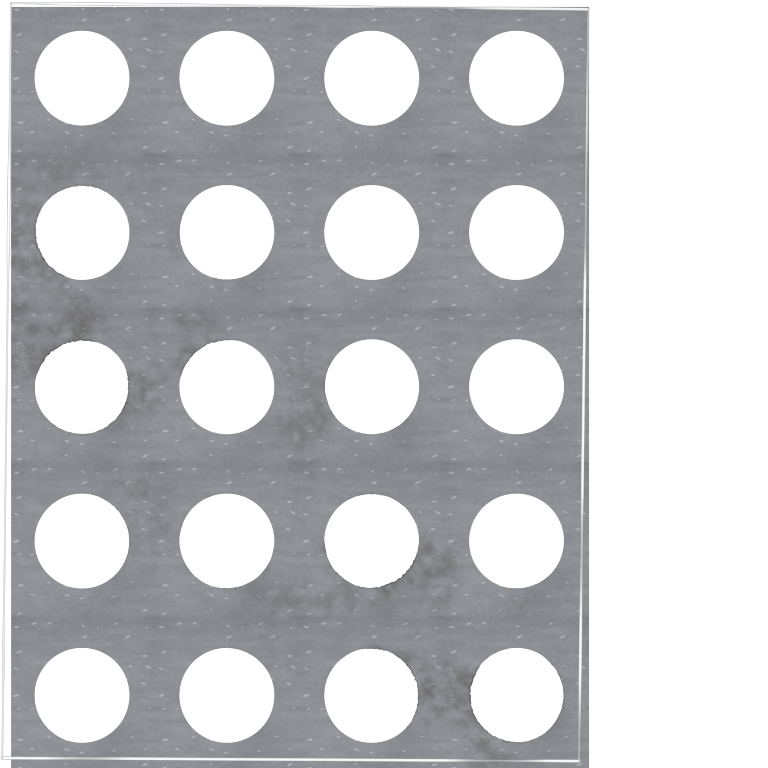
Give the GLSL for this pattern, as a Shadertoy shader.

```glsl
#define GRID vec2(4.0, 5.0)
#define PITCH vec2(0.1886, 0.2009)
#define FIRST_HOLE vec2(0.1068, 0.0946)
#define HOLE_RADIUS 0.0618
#define PLATE_MIN vec2(0.0145, -0.01)
#define PLATE_MAX vec2(0.767, 0.991)
#define STEEL vec3(0.553, 0.560, 0.580)
#define STAIN vec3(0.440, 0.438, 0.442)
#define TRIM_WIDTH 0.0021
#define SPECK_GRID vec2(9.0, 11.0)

float hash(vec2 p) {
    vec3 q = fract(p.xyx * vec3(0.1031, 0.1030, 0.0973));
    q += dot(q, q.yzx + 33.33);
    return fract((q.x + q.y) * q.z);
}

// Value noise that wraps after a whole number of lattice cells
float noise(vec2 p, vec2 period) {
    vec2 i = floor(p), f = fract(p);
    f = f * f * (3.0 - 2.0 * f);
    vec2 a = mod(i, period), b = mod(i + 1.0, period);
    return mix(mix(hash(a), hash(vec2(b.x, a.y)), f.x),
               mix(hash(vec2(a.x, b.y)), hash(b), f.x), f.y);
}

float fbm(vec2 p, vec2 period) {
    float sum = 0.0, amp = 0.5;
    for (int i = 0; i < 5; i++) {
        sum += amp * noise(p, period);
        p *= 2.0;
        period *= 2.0;
        amp *= 0.55;
    }
    return sum / 1.056;
}

float segmentDistance(vec2 p, vec2 a, vec2 b, out float along) {
    vec2 ab = b - a;
    along = clamp(dot(p - a, ab) / dot(ab, ab), 0.0, 1.0);
    return length(p - a - ab * along);
}

float boxDistance(vec2 p, vec2 lo, vec2 hi) {
    vec2 d = max(lo - p, p - hi);
    return max(d.x, d.y);
}

// Pale horizontal flecks, the same in every tile
float flecks(vec2 tile) {
    vec2 g = tile * SPECK_GRID, id = floor(g);
    vec2 offset = 0.3 + 0.4 * vec2(hash(id + 17.0), hash(id + 41.0));
    vec2 d = fract(g) - offset;
    d.y += d.x * (hash(id + 63.0) - 0.5);
    float size = mix(0.12, 0.28, hash(id + 5.0));
    float fleck = 1.0 - smoothstep(0.3, 1.0, length(d / vec2(size, size * 0.5)));
    return fleck * step(0.6, hash(id + 91.0));
}

// Diagonal band of blotchy wear across the plate
float stainMask(vec2 p) {
    float along;
    float band = segmentDistance(p, vec2(0.06, 0.64), vec2(0.60, 0.12), along);
    float reach = 1.0 - smoothstep(0.03, 0.25, band);
    float blotch = fbm(p * 13.0 + 3.7, vec2(512.0));
    return reach * smoothstep(0.36, 0.68, blotch);
}

vec3 steel(vec2 p, vec2 tile, float stain) {
    float cloud = fbm(tile * vec2(3.0, 4.0), vec2(3.0, 4.0)) - 0.5;
    float streak = fbm(tile * vec2(4.0, 24.0), vec2(4.0, 24.0)) - 0.5;
    float grain = noise(p * 260.0, vec2(1024.0)) - 0.5;
    vec3 col = STEEL + 0.07 * cloud + 0.08 * streak + 0.025 * grain;
    float mottle = fbm(p * 70.0, vec2(1024.0));
    col = mix(col, STAIN, stain * smoothstep(0.2, 0.85, mottle));
    return col + 0.13 * flecks(tile) * (1.0 - 0.5 * stain);
}

// Polished edge strip with a glint varying along its length
vec3 addTrim(vec3 col, vec2 p, vec2 a, vec2 b, float seed, float px) {
    float along;
    float d = segmentDistance(p, a, b, along);
    float glint = smoothstep(0.2, 0.7, noise(vec2(along * 7.0, seed), vec2(64.0)));
    float width = TRIM_WIDTH * mix(0.6, 1.0, glint);
    float core = 1.0 - smoothstep(0.2 * width, 0.75 * width + px, d);
    float cover = 1.0 - smoothstep(width - 0.5 * px, width + 0.5 * px, d);
    vec3 metal = mix(vec3(0.60, 0.61, 0.62), vec3(1.0), core * mix(0.45, 1.0, glint));
    return mix(col, metal, cover * mix(0.6, 0.95, glint));
}

void mainImage(out vec4 fragColor, in vec2 fragCoord) {
    vec2 p = fragCoord / iResolution.y;
    float px = 1.0 / iResolution.y;

    // Nearest hole and repeating surface tile
    vec2 g = (p - FIRST_HOLE) / PITCH;
    vec2 id = clamp(floor(g + 0.5), vec2(0.0), GRID - 1.0);
    vec2 fromHole = p - FIRST_HOLE - id * PITCH;
    float stain = stainMask(p);
    vec3 col = steel(p, fract(g + 0.5), stain);

    // Round holes, chipped and darkened where worn
    float chip = stain * noise(p * 330.0, vec2(1024.0));
    float hole = length(fromHole) - HOLE_RADIUS + 0.0008 * stain + 0.0018 * chip;
    float rim = 1.0 - smoothstep(0.0, 0.003, abs(hole));
    col -= 0.10 * rim * stain;

    float solid = max(boxDistance(p, PLATE_MIN, PLATE_MAX), -hole);
    col = mix(col, vec3(1.0), smoothstep(-0.6 * px, 0.6 * px, solid));

    // Slightly skewed trim frame
    vec2 topLeft = vec2(0.0145, 0.996), topRight = vec2(0.766, 0.988);
    vec2 lowLeft = vec2(0.003, 0.013), lowRight = vec2(0.754, 0.009);
    col = addTrim(col, p, topLeft, topRight, 3.0, px);
    col = addTrim(col, p, lowLeft, lowRight, 11.0, px);
    col = addTrim(col, p, lowLeft, topLeft, 23.0, px);
    col = addTrim(col, p, lowRight, topRight, 37.0, px);

    fragColor = vec4(clamp(col, 0.0, 1.0), 1.0);
}
```
